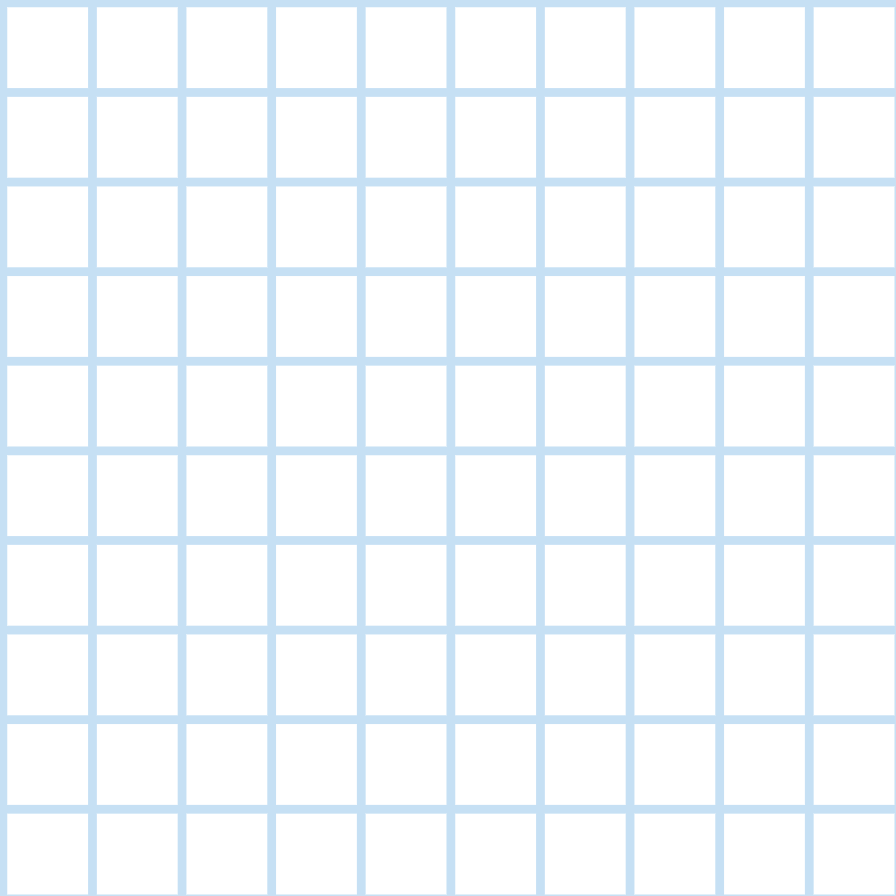
Give the GLSL for this pattern, as a WebGL 1 fragment shader.

```glsl
precision highp float;

uniform vec2 u_resolution;

// Coverage of evenly spaced lines, one per unit cell, along each axis
vec2 lineCoverage(vec2 cellPos, vec2 pixelSize) {
  vec2 distToLine = abs(fract(cellPos + 0.5) - 0.5);
  return clamp((0.049 - distToLine) / pixelSize + 0.5, 0.0, 1.0);
}

void main() {
  vec2 uv = gl_FragCoord.xy / u_resolution;
  vec2 pixelSize = 10.0 / u_resolution;

  // Ten cells each way, lines nudged right and down from the cell corners
  vec2 cellPos = uv * 10.0 + vec2(-0.032, 0.032);
  vec2 lines = lineCoverage(cellPos, pixelSize);

  // Pale blue grid on white paper
  vec3 paper = vec3(1.0);
  vec3 gridBlue = vec3(0.776, 0.878, 0.957);
  gl_FragColor = vec4(mix(paper, gridBlue, max(lines.x, lines.y)), 1.0);
}
```
